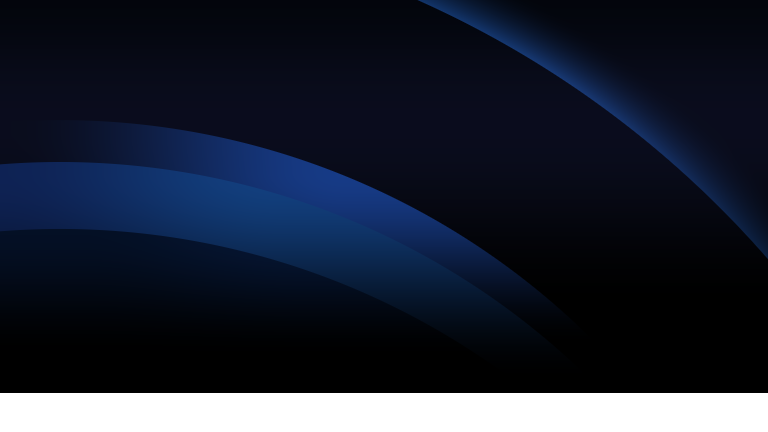
Write a WebGL 2 fragment shader that draws this background.

```glsl
#version 300 es
precision highp float;
// Dark night backdrop with layered blue arcs, a glowing rim and a white footer strip.

#define FOOTER_HEIGHT 0.0903
#define ARC_CENTER_X 0.139
#define ARC_RADIUS 1.748
#define ARC_TOPS vec3(0.722, 0.625, 0.470)
#define RIM_CENTER vec2(0.016, -1.134)
#define RIM_RADIUS 2.336
#define RIM_WIDTH 0.125

uniform vec2 u_resolution;
out vec4 fragColor;

const vec3 SKY_TOP = vec3(0.010, 0.020, 0.045);
const vec3 SKY_MID = vec3(0.038, 0.049, 0.112);
const vec3 RIM_BLUE = vec3(0.060, 0.185, 0.370);
const vec3 ROYAL_BLUE = vec3(0.088, 0.230, 0.525);
const vec3 INDIGO = vec3(0.056, 0.135, 0.330);
const vec3 OCEAN_BLUE = vec3(0.072, 0.250, 0.500);
const vec3 DEEP_BLUE = vec3(0.018, 0.068, 0.160);

float circleDistance(vec2 p, vec2 center, float radius) {
    return length(p - center) - radius;
}

// Antialiased coverage of the inside of a distance field.
float coverage(float dist) {
    return clamp(0.5 - dist * u_resolution.y, 0.0, 1.0);
}

// Coverage of a large disc whose highest point is at the given height.
float arcMask(vec2 p, float top) {
    vec2 center = vec2(ARC_CENTER_X, top - ARC_RADIUS);
    return coverage(circleDistance(p, center, ARC_RADIUS));
}

vec3 skyColor(float y) {
    vec3 upper = mix(SKY_MID, SKY_TOP, smoothstep(0.74, 1.02, y));
    return upper * smoothstep(0.29, 0.69, y);
}

// Light that is sharp on the inner side and fades outward.
vec3 rimGlow(vec2 p) {
    float dist = circleDistance(p, RIM_CENTER, RIM_RADIUS);
    float falloff = clamp(1.0 - dist / RIM_WIDTH, 0.0, 1.0);
    float along = mix(1.0, 0.6, smoothstep(1.2, 1.78, p.x));
    return RIM_BLUE * falloff * falloff * along * (1.0 - coverage(dist));
}

void main() {
    vec2 p = gl_FragCoord.xy / u_resolution.y;
    vec3 sky = skyColor(p.y);
    vec3 color = sky + rimGlow(p);

    // Outer band: emerges from the sky at the left, sinks into black at the right.
    vec3 outer = ROYAL_BLUE * smoothstep(0.20, 0.60, p.y);
    outer = mix(sky, outer, smoothstep(0.02, 0.80, p.x));
    color = mix(color, outer, arcMask(p, ARC_TOPS.x));

    // Middle band: indigo to ocean blue, darkening downward.
    vec3 middle = mix(INDIGO, OCEAN_BLUE, smoothstep(0.0, 0.65, p.x));
    middle *= smoothstep(0.12, 0.60, p.y);
    color = mix(color, middle, arcMask(p, ARC_TOPS.y));

    // Inner disc: a faint blue upper edge over black.
    vec3 inner = DEEP_BLUE * smoothstep(0.17, 0.47, p.y);
    inner *= mix(0.9, 1.3, smoothstep(0.2, 0.7, p.x));
    color = mix(color, inner, arcMask(p, ARC_TOPS.z));

    // White footer strip.
    color = mix(color, vec3(1.0), coverage(p.y - FOOTER_HEIGHT));
    fragColor = vec4(color, 1.0);
}
```
